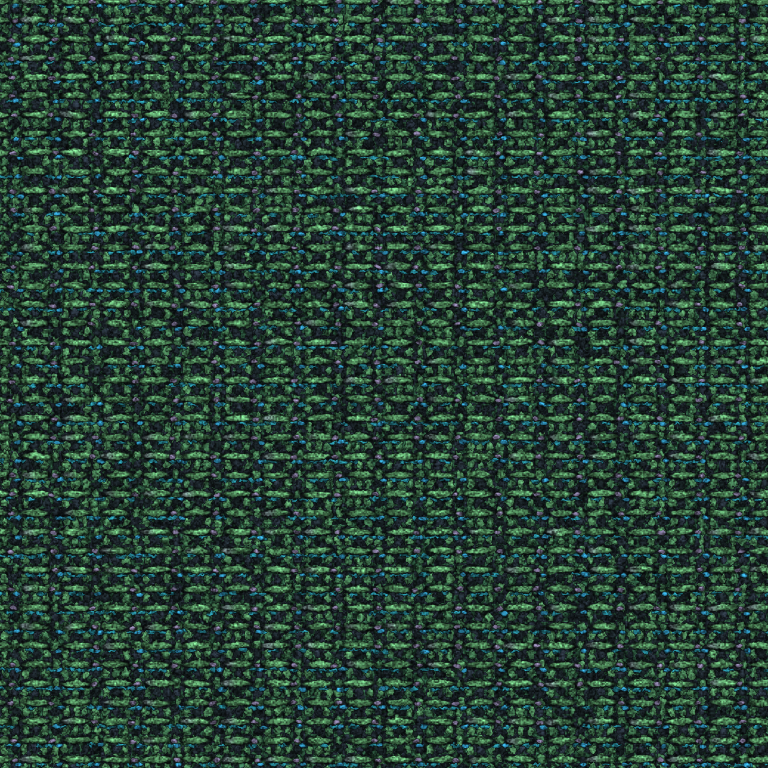
Give the GLSL for this texture, as a Shadertoy shader.

```glsl
// Green boucle tweed: pale weft floats over dark warp, with teal, blue and mauve flecks.
#define REPEATS vec2(19.0, 40.5)   // weave repeats across and down
#define PHASE vec2(0.62, 0.25)     // shift of the weave, in repeats
#define FRAY 0.0042                // raggedness of yarn edges
#define GRAIN 1.55                 // contrast of the fine fibres
#define INK vec3(0.060, 0.095, 0.090)
#define NAVY vec3(0.150, 0.185, 0.230)
#define MOSS vec3(0.145, 0.290, 0.210)
#define LEAF vec3(0.285, 0.490, 0.325)
#define TEAL vec3(0.120, 0.420, 0.470)
#define BLUE vec3(0.150, 0.460, 0.590)
#define MAUVE vec3(0.400, 0.370, 0.480)

float hash(vec2 p) {
    vec3 q = fract(p.xyx * 0.1031);
    q += dot(q, q.yzx + 33.33);
    return fract((q.x + q.y) * q.z);
}

float noise(vec2 p) {
    vec2 i = floor(p), f = fract(p);
    f = f * f * (3.0 - 2.0 * f);
    return mix(mix(hash(i), hash(i + vec2(1, 0)), f.x),
               mix(hash(i + vec2(0, 1)), hash(i + vec2(1, 1)), f.x), f.y);
}

// Lays a rounded yarn piece over the cloth, with a soft contact shadow.
vec3 lay(vec3 cloth, vec2 d, vec2 halfSize, vec3 tint, float show) {
    float k = length(d / halfSize);
    float aa = 0.75 / iResolution.y;
    float cover = smoothstep(-aa, aa, (1.0 - k) * min(halfSize.x, halfSize.y));
    float dome = sqrt(max(0.0, 1.0 - k * k));
    float light = 0.58 + 0.48 * dome + 0.20 * clamp(d.y / halfSize.y, -1.0, 1.0);
    float shadow = 1.0 - 0.50 * smoothstep(1.6, 0.9, k);
    return mix(cloth, mix(cloth * shadow, tint * light, cover), show);
}

void mainImage(out vec4 fragColor, in vec2 fragCoord) {
    vec2 p = fragCoord / iResolution.xy;
    vec2 cell = 1.0 / REPEATS;

    // Slight wander plus finely frayed edges; the floats stay smoother
    vec2 wander = vec2(noise(p * 70.0), noise(p * 70.0 + 71.0)) - 0.5;
    vec2 fray = vec2(noise(p * 330.0 + 13.0), noise(p * 330.0 + 47.0)) - 0.5;
    vec2 bent = p + 0.003 * wander;
    vec2 q = (bent + FRAY * fray) * REPEATS + PHASE;
    vec2 smoothQ = (bent + 0.4 * FRAY * fray) * REPEATS + PHASE;

    // Dark ground with loose boucle loops
    vec3 col = mix(INK, NAVY, noise(p * vec2(330.0, 170.0)));
    float loops = noise(p * vec2(190.0, 260.0) + 31.0);
    col = mix(col, MOSS * (0.7 + 0.6 * noise(p * 300.0)), smoothstep(0.50, 0.62, loops));

    // Warp beads: four columns and two picks per repeat, green and dark in turn
    vec2 grid = vec2(4.0, 2.0);
    vec2 beadId = floor(q * grid + vec2(0.5, 0.0));
    float checker = mod(beadId.x + beadId.y, 2.0);
    vec2 beadPos = (beadId + vec2(0.2 * (hash(beadId + 11.0) - 0.5), 0.42)) / grid;
    float greenChance = mix(0.22, 0.93, checker);
    vec3 green = mix(MOSS, LEAF, 0.45 + 0.5 * hash(beadId + 17.0));
    vec3 dark = mix(INK, NAVY, 0.15 + 0.75 * hash(beadId + 29.0));
    vec3 beadTint = hash(beadId + 3.0) < greenChance ? green : dark;
    vec2 beadSize = vec2(0.0047, 0.0064) * (0.88 + 0.24 * hash(beadId + 41.0));
    col = lay(col, (q - beadPos) * cell, beadSize, beadTint, 1.0);

    // Short pieces of teal weft showing between the beads
    float row = floor(q.y);
    vec2 thinId = vec2(floor(q.x * 4.0), row);
    vec2 thinPos = vec2((thinId.x + 0.5) / 4.0, row + 0.42);
    float thinShow = step(hash(thinId + 53.0), 0.42);
    col = lay(col, (q - thinPos) * cell, vec2(0.0062, 0.0023), TEAL, thinShow);

    // Pale slender floats; every second row is a little darker and shorter
    vec2 id = floor(smoothQ);
    float weak = mod(id.y, 2.0);
    float chance = hash(id + 61.0);
    vec2 floatPos = id + vec2(0.5 + 0.12 * (hash(id + 67.0) - 0.5), 0.70);
    vec2 floatSize = vec2(0.0185 - 0.003 * weak * chance, 0.0043);
    vec3 floatTint = LEAF * (1.0 + 0.14 * chance - 0.10 * weak);
    float blush = step(hash(id + 73.0), 0.25) * smoothstep(0.55, 0.2, fract(smoothQ.x));
    floatTint = mix(floatTint, MAUVE, 0.6 * blush);
    floatTint *= 0.82 + 0.36 * noise(p * vec2(110.0, 480.0) + 19.0);
    col = lay(col, (smoothQ - floatPos) * cell, floatSize, floatTint, 1.0);

    // Blue and mauve flecks beside the float ends
    vec2 fleckId = floor(smoothQ + vec2(0.5, 0.0));
    for (int i = 0; i < 2; i++) {
        float s = float(i);
        vec2 seed = fleckId + 83.0 + 19.0 * s;
        vec2 pos = fleckId + vec2(mix(0.07, -0.06, s), mix(0.42, 0.66, s));
        pos.x += 0.12 * (hash(seed) - 0.5);
        float show = step(hash(seed + 7.0), mix(0.70, 0.65, s));
        col = lay(col, (smoothQ - pos) * cell, vec2(0.0045, 0.0028), mix(BLUE, MAUVE, s), show);
    }

    // Fine fibres
    float fibre = 0.5 * noise(p * vec2(300.0, 420.0)) + 0.5 * noise(p * 520.0 + 9.0);
    col *= 1.0 + GRAIN * (fibre - 0.5);
    fragColor = vec4(clamp(col, 0.0, 1.0), 1.0);
}
```
